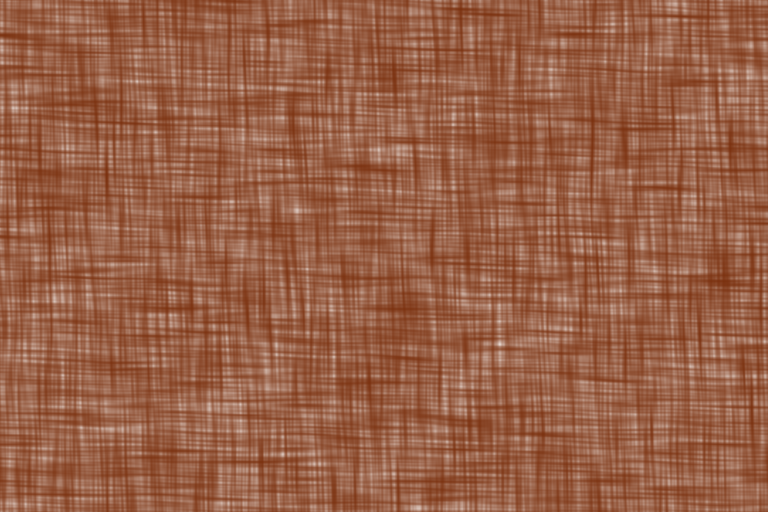
Reproduce this texture procedurally as a Shadertoy shader.

```glsl
// Rust-red linen: fine crossed threads of uneven weight over a pale ground.

const vec3 INK = vec3(0.475, 0.180, 0.045);   // densest dyed thread
const vec3 GROUND = vec3(1.0);                // pale cloth in the gaps
const float FINE_THREADS = 151.0;             // thread cells per canvas height
const float MID_THREADS = 77.0;
const float SLUB_THREADS = 29.0;              // thick, uneven strands
const float FINE_RUNS = 9.0;                  // lengthwise cells per height
const float MID_RUNS = 6.3;
const float SLUB_RUNS = 4.1;
const vec3 LAYER_WEIGHT = vec3(0.44, 0.33, 0.16);
const float STAGGER = 0.37;                   // shifts runs from row to row
const float WANDER = 0.004;                   // sideways drift of threads
const float OPENNESS = 0.49;                  // mean light let through
const float PATCHINESS = 0.22;                // broad tonal variation
const float TAU = 6.2831853;

// Unit gradient for a lattice cell
vec2 cellGradient(vec2 cell) {
    vec3 q = fract(cell.xyx * vec3(0.1031, 0.1030, 0.0973));
    q += dot(q, q.yzx + 33.33);
    float angle = TAU * fract((q.x + q.y) * q.z);
    return vec2(cos(angle), sin(angle));
}

float gradientNoise(vec2 p) {
    vec2 i = floor(p);
    vec2 f = p - i;
    vec2 u = f * f * f * (f * (f * 6.0 - 15.0) + 10.0);
    float a = dot(cellGradient(i), f);
    float b = dot(cellGradient(i + vec2(1, 0)), f - vec2(1, 0));
    float c = dot(cellGradient(i + vec2(0, 1)), f - vec2(0, 1));
    float d = dot(cellGradient(i + vec2(1, 1)), f - vec2(1, 1));
    return mix(mix(a, b, u.x), mix(c, d, u.x), u.y);
}

// Noise drawn out along x into staggered streaks
float streaks(vec2 p, float runs, float threads, float seed) {
    vec2 q = p * vec2(runs, threads);
    q.x += q.y * STAGGER;
    return gradientNoise(q + seed);
}

// Light passing one set of threads that run along x
float threadOpening(vec2 p, float seed) {
    p.y += WANDER * gradientNoise(p * vec2(5.0, 9.0) + seed);
    vec3 layers = vec3(
        streaks(p, FINE_RUNS, FINE_THREADS, seed + 11.3),
        streaks(p, MID_RUNS, MID_THREADS, seed + 47.7),
        streaks(p, SLUB_RUNS, SLUB_THREADS, seed + 83.1));
    return clamp(OPENNESS + dot(layers, LAYER_WEIGHT), 0.03, 1.0);
}

void mainImage(out vec4 fragColor, in vec2 fragCoord) {
    vec2 p = fragCoord / iResolution.y;

    // Weft and warp each veil the ground
    float weft = threadOpening(p, 5.2);
    float warp = threadOpening(p.yx, 231.6);

    // Soft patches of tighter and looser weave
    float patches = gradientNoise(p * 4.0 + 17.4)
                  + gradientNoise(p * 11.0 + 61.8);
    float light = weft * warp * (1.0 + PATCHINESS * patches);

    fragColor = vec4(mix(INK, GROUND, clamp(light, 0.0, 1.0)), 1.0);
}
```
